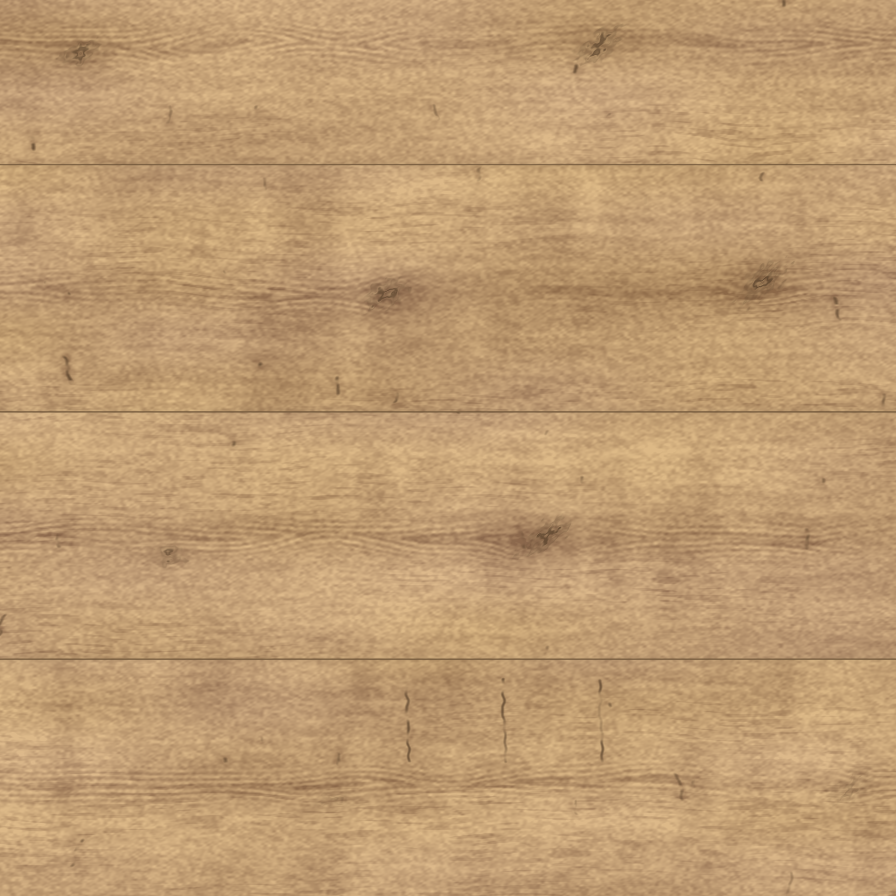
Reproduce this texture procedurally as a Shadertoy shader.

```glsl
// Four wide oak planks with long grain, ringed heart lines, knots and short cross-grain flecks.

const float PLANK_HEIGHT = 0.276;
const float FIRST_SEAM = -0.0117;
const float SEAM_HALF_WIDTH = 0.0008;
const vec3 DARK_OAK = vec3(0.64, 0.50, 0.362);
const vec3 LIGHT_OAK = vec3(0.82, 0.68, 0.50);
const vec3 KNOT_BROWN = vec3(0.36, 0.27, 0.18);
const vec3 SEAM_BROWN = vec3(0.43, 0.33, 0.22);

float hash(vec2 p) {
    vec3 q = fract(p.xyx * 0.1031);
    q += dot(q, q.yzx + 33.33);
    return fract((q.x + q.y) * q.z);
}

float valueNoise(vec2 p) {
    vec2 cell = floor(p), f = fract(p);
    f = f * f * (3.0 - 2.0 * f);
    float low = mix(hash(cell), hash(cell + vec2(1, 0)), f.x);
    float high = mix(hash(cell + vec2(0, 1)), hash(cell + vec2(1, 1)), f.x);
    return mix(low, high, f.y);
}

// Signed noise around zero, stretched by the given frequency
float grain(vec2 p, vec2 frequency, float seed) {
    return valueNoise(p * frequency + seed * 37.7 + 200.0) - 0.5;
}

float layeredSines(float x, float seed) {
    return 0.5 * sin(7.0 * x + seed * 2.3) + 0.3 * sin(17.0 * x + seed * 4.1)
         + 0.2 * sin(41.0 * x + seed * 1.7);
}

// Tilted ragged knot: x is the dark core, y the soft halo, z the vertical bend of the grain
vec3 knot(vec2 offset, float size, float tilt) {
    vec2 q = vec2(offset.x, offset.y - tilt * offset.x);
    float r = length(q / vec2(1.3, 0.8)) / size;
    r += 1.2 * grain(q, vec2(120.0, 200.0), tilt) + 0.7 * grain(q, vec2(260.0, 350.0), tilt);
    float core = exp(-r * r * 1.3) * (0.65 + 0.35 * sin(r * 7.0 + 1.0));
    float wide = length(offset / vec2(2.8, 1.4)) / size;
    return vec3(core, exp(-wide * wide), -offset.y * 0.6 * exp(-wide * wide));
}

// Thin upright mark with a slant and ragged sides
float upright(vec2 offset, float halfLength, float width, float slant) {
    offset.x += slant * offset.y + 0.005 * grain(offset, vec2(20.0, 130.0), slant);
    offset.y -= clamp(offset.y, -halfLength, halfLength);
    return 1.0 - smoothstep(0.0, width, length(offset));
}

// Sparse flecks, one candidate per cell: x is the mark, y the stain around it
vec2 flecks(vec2 p, float cellSize, float density, float seed) {
    vec2 base = floor(p / cellSize), result = vec2(0);
    for (int j = -1; j <= 1; j++)
    for (int i = -1; i <= 1; i++) {
        vec2 cell = base + vec2(i, j), key = cell + 50.0 + seed;
        vec2 jitter = vec2(hash(key + 3.1), hash(key + 8.7));
        float size = hash(key + 15.3);
        float strength = step(hash(key), density) * (0.25 + 0.75 * jitter.y);
        vec2 offset = p - (cell + jitter) * cellSize;
        float halfLength = 0.014 * size * size;
        float mark = upright(offset, halfLength, 0.0026 + 0.0016 * jitter.y, 0.6 * (jitter.x - 0.5));
        mark *= smoothstep(0.1, 0.7, valueNoise(p * vec2(150.0, 190.0)));
        float stain = upright(offset, halfLength, 0.016, 0.0);
        result = max(result, strength * vec2(mark, stain * stain));
    }
    return result;
}

// Fine irregular bumps, from two layers sheared in opposite directions
float pebbles(vec2 p, float seed) {
    return grain(p + vec2(0.35, 0.1) * p.yx, vec2(190.0, 300.0), seed)
         + grain(p - vec2(0.35, 0.1) * p.yx, vec2(250.0, 390.0), seed + 1.0);
}

void mainImage(out vec4 fragColor, in vec2 fragCoord) {
    vec2 p = fragCoord / iResolution.y;
    float pixel = 1.0 / iResolution.y;
    float row = (p.y - FIRST_SEAM) / PLANK_HEIGHT;
    float id = floor(row);
    float bottom = FIRST_SEAM + id * PLANK_HEIGHT;

    // Knots, two per plank, weaker in the lowest one
    vec3 knots = vec3(0);
    for (int k = 0; k < 2; k++) {
        float n = float(k);
        float chance = hash(vec2(id + 4.0, n + 9.0));
        vec2 centre = vec2(fract(0.95 + 0.24 * id + 0.42 * n),
                           bottom + PLANK_HEIGHT * (0.40 + 0.14 * chance));
        float strength = mix(0.3, 0.7 + 0.3 * chance, min(id, 1.0));
        knots += strength * knot(p - centre, 0.011 + 0.006 * chance, 0.9 * chance - 0.1);
    }

    // Long fibres, slow blotches and faint cross ripples
    vec2 g = p + vec2(0.0, 0.006 * layeredSines(p.x, id) + knots.z);
    g.y += 0.007 * grain(p, vec2(9.0, 20.0), id + 6.0);
    float tone = 0.70 + 0.54 * grain(g, vec2(3.0, 13.0), id);
    tone += 0.26 * grain(g, vec2(6.0, 75.0), id + 1.0);
    tone += 0.30 * grain(g, vec2(16.0, 210.0), id + 2.0);
    float ripple = smoothstep(0.35, 0.75, valueNoise(p * vec2(4.0, 9.0) + id * 11.0));
    tone += 0.50 * ripple * grain(p, vec2(30.0, 9.0), id + 4.0);

    // Crisp short pores over a pebbled surface
    float poreZone = smoothstep(0.2, 0.9, valueNoise(g * vec2(4.0, 20.0) + id * 3.0));
    float pores = smoothstep(0.08, 0.30, grain(g, vec2(36.0, 340.0), id + 5.0));
    tone -= 0.34 * poreZone * pores;
    tone += 0.46 * pebbles(p, id + 3.0);

    // Heart line with long, closed growth rings in patches
    float heart = g.y - bottom - PLANK_HEIGHT * 0.49;
    float away = sqrt(heart * heart + 0.000004);
    float swell = valueNoise(vec2(p.x * 8.0, id * 7.0 + 2.0));
    float rings = sin(950.0 * (away + 0.032 * swell) + 1.5 * grain(g, vec2(30.0, 120.0), id));
    float patchy = valueNoise(vec2(p.x * 9.0 + 5.0, id * 5.0 + 1.0));
    float ringZone = smoothstep(0.0, 0.6, swell) * exp(-heart * heart / 0.0004);
    tone += 0.30 * rings * ringZone;
    float dash = smoothstep(0.3, 0.7, valueNoise(vec2(p.x * 22.0, id * 9.0 + 3.0)));
    tone -= 0.50 * patchy * (0.4 + 0.6 * dash) * exp(-heart * heart / 0.00003);
    tone -= 0.20 * exp(-heart * heart / 0.0007);
    tone -= 0.45 * knots.y;

    // Flecks, and long broken cracks in the upper half of the lowest plank
    vec2 fleck = flecks(p, 0.085, 0.28, id * 17.0);
    tone -= 0.35 * fleck.y;
    float marks = 0.85 * fleck.x;
    for (int i = 0; i < 3; i++) {
        float n = float(i), chance = hash(vec2(n + 2.0, 5.0));
        vec2 offset = p - vec2(0.455 + 0.108 * n, 0.195 + 0.02 * chance);
        float crack = upright(offset, 0.045 + 0.015 * chance, 0.0028, 0.08 * chance);
        float broken = smoothstep(0.1, 0.8, valueNoise(p * vec2(20.0, 90.0)));
        marks = max(marks, 0.75 * crack * broken * step(id, 0.5));
    }

    vec3 color = mix(DARK_OAK, LIGHT_OAK, clamp(tone, -0.5, 1.25));
    color.b -= 0.03 * grain(p, vec2(5.0, 16.0), id + 8.0);
    color = mix(color, KNOT_BROWN, clamp(max(0.85 * knots.x, marks), 0.0, 0.9));

    // Seams between planks
    float seam = abs(fract(row + 0.5) - 0.5) * PLANK_HEIGHT;
    color *= 1.0 - 0.06 * exp(-seam / 0.003);
    float line = 1.0 - smoothstep(-0.5 * pixel, 0.5 * pixel, seam - SEAM_HALF_WIDTH);
    fragColor = vec4(mix(color, SEAM_BROWN, 0.75 * line), 1.0);
}
```
